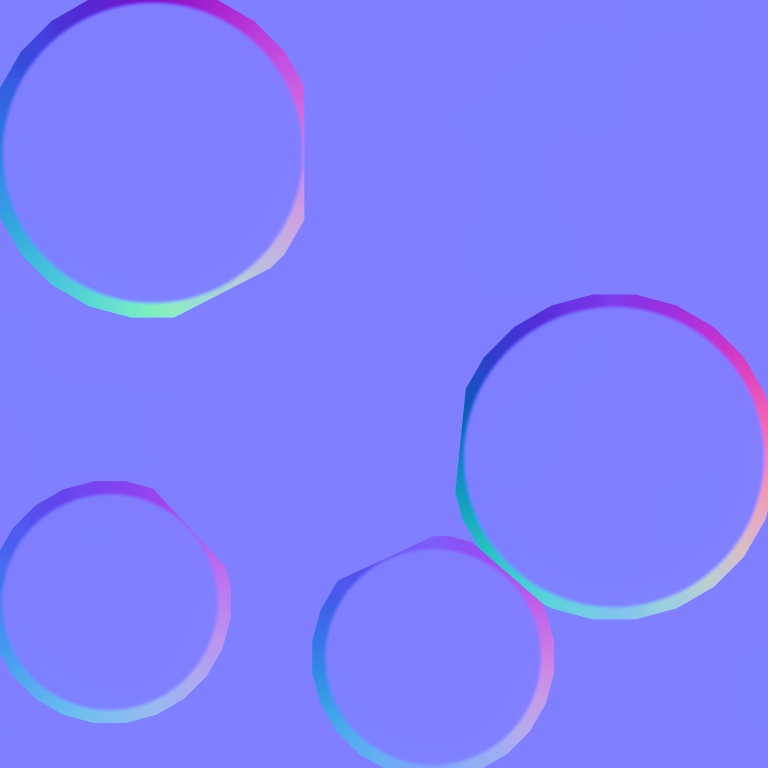
Give the GLSL for this texture map, as a Shadertoy shader.

```glsl
// Tangent-space normal map: four flat discs with bevelled, faceted and clipped rims.
#define SIDES 24.0          // facets around each outer rim
#define INNER_SOFT 0.0085   // width of the soft inner edge
#define FACET_VARIATION 0.07
#define INNER_SHEEN 0.018   // faint tilt just inside the rim
#define SURFACE_RIPPLE 0.005
#define TAU 6.2831853

float hash(vec2 p) {
    vec3 q = fract(vec3(p.xyx) * 0.1031);
    q += dot(q, q.yzx + 33.33);
    return fract((q.x + q.y) * q.z);
}

float valueNoise(vec2 p) {
    vec2 cell = floor(p), f = fract(p);
    f = f * f * (3.0 - 2.0 * f);
    return mix(mix(hash(cell), hash(cell + vec2(1, 0)), f.x),
               mix(hash(cell + vec2(0, 1)), hash(cell + 1.0), f.x), f.y);
}

// Signed distance to a regular polygon whose sides face the axes
float polygonDistance(vec2 p, float apothem) {
    float stepAngle = TAU / SIDES;
    float angle = atan(p.y, p.x);
    float local = angle - stepAngle * floor(angle / stepAngle + 0.5);
    return length(p) * cos(local) - apothem;
}

// Slope of one bevelled rim. radii: inner circle, outer apothem.
// tilt: slope at the sides and at the top. Cuts: outward normal, distance.
vec2 rimSlope(vec2 uv, vec2 center, vec2 radii, vec2 tilt, vec3 cutA, vec3 cutB) {
    vec2 p = uv - center;
    float r = length(p);
    vec2 dir = p / max(r, 1e-4);

    float edge = polygonDistance(p, radii.y);
    edge = max(edge, dot(p, cutA.xy) - cutA.z);
    edge = max(edge, dot(p, cutB.xy) - cutB.z);
    float pixel = 1.0 / iResolution.y;
    float inside = 1.0 - smoothstep(-0.6 * pixel, 0.6 * pixel, edge);

    // Facets shift the slope a little from one to the next
    float facet = valueNoise(dir * 7.0 + center * 40.0) - 0.5;
    float steepness = mix(tilt.y, tilt.x, abs(dir.x)) + FACET_VARIATION * facet;

    float bevel = smoothstep(-0.35, 0.65, (r - radii.x) / INNER_SOFT);
    float sheen = INNER_SHEEN * smoothstep(radii.x - 0.04, radii.x, r);
    return dir * inside * max(steepness * bevel, sheen);
}

void mainImage(out vec4 fragColor, in vec2 fragCoord) {
    vec2 uv = fragCoord / iResolution.xy;
    vec2 bigRadii = vec2(0.194, 0.2145);
    vec2 smallRadii = vec2(0.139, 0.1574);
    vec3 noCut = vec3(1.0, 0.0, 1.0);

    // Nearly flat ground
    vec2 slope = SURFACE_RIPPLE * (vec2(valueNoise(uv * 9.0),
                                        valueNoise(uv * 9.0 + 31.0)) - 0.5);

    // Upper left disc
    slope += rimSlope(uv, vec2(0.199, 0.801), bigRadii, vec2(0.64, 0.85),
                      vec3(1.0, 0.0, 0.1973), vec3(0.457, -0.890, 0.2036));
    // Right disc
    slope += rimSlope(uv, vec2(0.7995, 0.405), bigRadii - vec2(0.0, 0.003), vec2(0.91, 0.54),
                      vec3(-0.995, 0.101, 0.201), vec3(-0.656, -0.755, 0.2051));
    // Lower left disc
    slope += rimSlope(uv, vec2(0.143, 0.216), smallRadii, vec2(0.49, 0.48),
                      vec3(0.733, 0.681, 0.1419), noCut);
    // Lower middle disc
    slope += rimSlope(uv, vec2(0.564, 0.1445), smallRadii, vec2(0.59, 0.27),
                      vec3(-0.4185, 0.908, 0.1424), vec3(0.656, 0.755, 0.1461));

    // Encode with the green channel pointing down
    float height = sqrt(max(1.0 - dot(slope, slope), 0.0));
    vec3 normal = vec3(slope.x, -slope.y, height);
    fragColor = vec4(0.5 + 0.5 * normal, 1.0);
}
```
